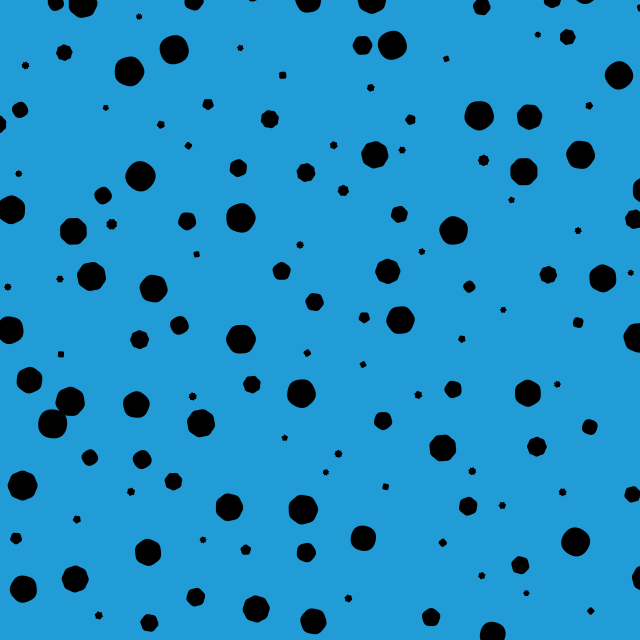
Write a Shadertoy shader that draws this pattern.

```glsl
#define GRID 11.5          // cells across the canvas
#define LARGE_SHARE 0.36   // cumulative shares of the size classes
#define MEDIUM_SHARE 0.60
#define SMALL_SHARE 0.72
#define SWAY 0.25          // shift of whole rows and columns, in cells
#define CELL_MARGIN 0.02   // gap kept to the cell border, in cells
#define WOBBLE 0.0005      // unevenness of the outlines
#define BACKGROUND vec3(0.13, 0.61, 0.84)
#define DOT_COLOR vec3(0.0)

vec3 hash3(vec2 p) {
    vec3 q = fract(vec3(p.xyx) * vec3(0.1031, 0.1030, 0.0973) + 0.37);
    q += dot(q, q.yxz + 33.33);
    return fract((q.xxy + q.yzz) * q.zyx);
}

// Radius of a dot: four size classes with a little variation in each
float dotRadius(float pick, float vary) {
    if (pick < LARGE_SHARE) return mix(0.0185, 0.0232, sqrt(vary));
    if (pick < MEDIUM_SHARE) return mix(0.0120, 0.0150, vary);
    if (pick < SMALL_SHARE) return mix(0.0078, 0.0096, vary);
    return mix(0.0044, 0.0060, vary);
}

// Signed distance to the dot that belongs to a cell
float dotDistance(vec2 uv, vec2 cell) {
    vec3 rnd = hash3(cell + 17.0);
    vec3 shape = hash3(cell + 71.0);

    // Evenly spread sequence keeps the size shares stable
    float pick = fract(dot(cell, vec2(0.7549, 0.5698)) + 0.35 * rnd.z);
    float radius = dotRadius(pick, shape.x);

    // Large dots get less room to move, so they rarely touch
    float room = 0.5 - CELL_MARGIN - radius * GRID;
    vec2 jitter = (rnd.xy * 2.0 - 1.0) * room;
    vec2 sway = SWAY * sin(cell.yx * vec2(2.3, 1.9) + vec2(0.6, 2.1));
    vec2 center = (cell + 0.5 + jitter + sway) / GRID;

    // Slightly uneven, faceted outline
    vec2 delta = uv - center;
    float angle = atan(delta.y, delta.x + 1e-6);
    float lobes = 4.0 + floor(shape.y * 5.0);
    float wobble = WOBBLE * sin(angle * lobes + 6.2832 * shape.z);
    return length(delta) - radius - wobble;
}

void mainImage(out vec4 fragColor, in vec2 fragCoord) {
    vec2 uv = fragCoord / iResolution.y;
    vec2 home = floor(uv * GRID);

    // Nearest dot among the neighbouring cells
    float dist = 1.0;
    for (int y = -1; y <= 1; y++)
        for (int x = -1; x <= 1; x++)
            dist = min(dist, dotDistance(uv, home + vec2(x, y)));

    // Crisp edge, one pixel wide
    float cover = clamp(0.5 - dist * iResolution.y, 0.0, 1.0);
    fragColor = vec4(mix(BACKGROUND, DOT_COLOR, cover), 1.0);
}
```
